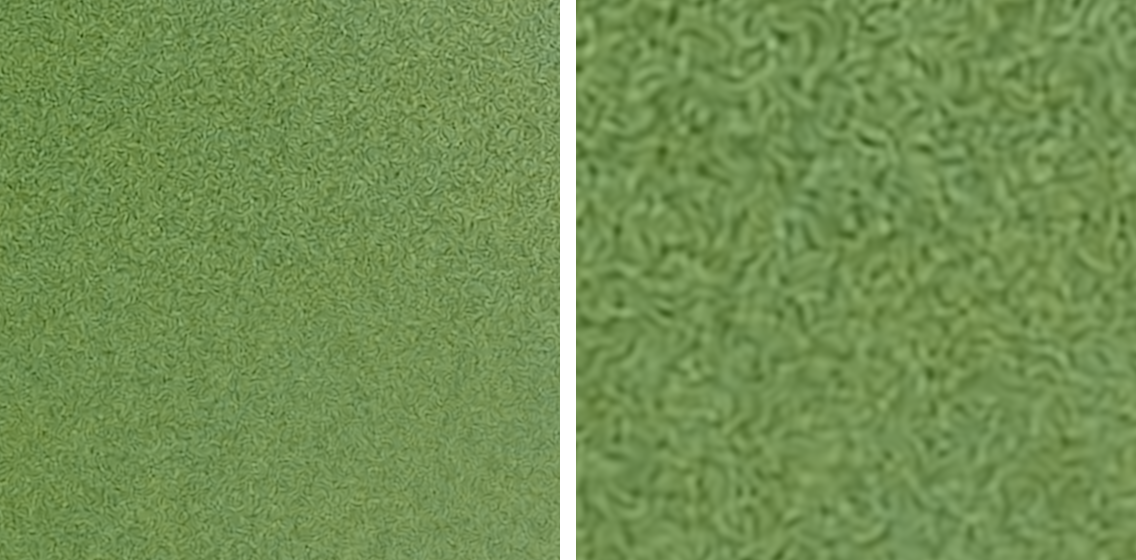
Left, the full canvas; right, a detail of the centre.
Write a Shadertoy shader that draws this texture.

```glsl
// Short, dense green turf with fine curled blades and soft uneven patches.

#define TURF_GREEN vec3(0.446, 0.562, 0.323)
#define SUN_TINT vec3(0.050, 0.034, 0.062)   // change from left to right
#define HUE_TINT vec3(0.005, 0.001, -0.008)  // towards yellow
#define BLADE_CELLS 62.0                     // cells across the canvas
#define BLADES_PER_CELL 3
#define RIPPLE_MIN 0.75                      // light/dark cycles per cell
#define RIPPLE_MAX 1.75
#define BLADE_CONTRAST 0.054
#define CLUMP_CELLS 27.0
#define CLUMP_CONTRAST 0.012
#define PATCH_CELLS 10.0
#define PATCH_CONTRAST 0.008

const float TAU = 6.28318;

vec4 hash4(vec3 p) {
    vec4 q = fract(p.xyzx * vec4(0.1031, 0.1030, 0.0973, 0.1099));
    q += dot(q, q.wzxy + 33.33);
    return fract((q.xxyz + q.yzzw) * q.zywx);
}

// One blade: a short ripple inside an oval that fades to zero.
float blade(vec2 d, float turn, float phase, float ripple) {
    float c = cos(turn), s = sin(turn);
    vec2 across = vec2(c * d.x + s * d.y, c * d.y - s * d.x);
    vec2 oval = across / vec2(0.75, 0.95);
    float fade = max(0.0, 1.0 - dot(oval, oval));
    float bend = 0.5 * across.y * across.y;
    return fade * fade * cos(TAU * ripple * (across.x + bend) + phase);
}

// Cellular sum of randomly placed and turned blades, centred on zero.
float bladeNoise(vec2 p, float seed) {
    vec2 cell = floor(p);
    float sum = 0.0;
    for (int y = -1; y <= 1; y++)
    for (int x = -1; x <= 1; x++) {
        vec2 id = cell + vec2(x, y);
        for (int i = 0; i < BLADES_PER_CELL; i++) {
            vec4 rnd = hash4(vec3(id + 57.0, seed + float(i) * 7.3));
            float ripple = mix(RIPPLE_MIN, RIPPLE_MAX, fract(rnd.x * 37.0 + rnd.w * 11.0));
            sum += blade(p - id - rnd.xy, rnd.z * TAU, rnd.w * TAU, ripple);
        }
    }
    return sum;
}

void mainImage(out vec4 fragColor, in vec2 fragCoord) {
    vec2 p = fragCoord / iResolution.y;

    // Broad light, patches and hue drift
    float patches = bladeNoise(p * PATCH_CELLS, 31.0);
    float clumps = bladeNoise(p * CLUMP_CELLS, 47.0);
    float hue = 0.8 * bladeNoise(p * 4.0, 61.0) + 0.7 * bladeNoise(p * 17.0, 91.0);
    vec3 color = TURF_GREEN + SUN_TINT * (p.x - 0.5 + 0.12 * sin(5.0 * p.y + 3.0 * p.x));
    color += PATCH_CONTRAST * patches + CLUMP_CONTRAST * clumps + HUE_TINT * hue;

    // Fine blades, flatter towards the lower right
    float grain = bladeNoise(p * BLADE_CELLS, 11.0);
    grain -= 0.06 * (grain * grain - 0.7);
    float relief = mix(0.84, 1.12, smoothstep(0.3, 0.65, p.y));
    relief -= 0.20 * smoothstep(0.3, 1.0, p.x) * smoothstep(0.6, 0.2, p.y);
    color += BLADE_CONTRAST * relief * grain;

    fragColor = vec4(clamp(color, 0.0, 1.0), 1.0);
}
```
